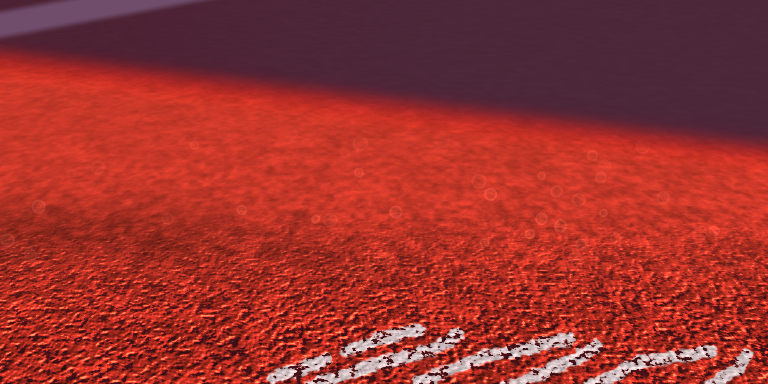
Give the GLSL for this texture, as a Shadertoy shader.

```glsl
float hash(vec2 p) {
    vec3 q = fract(vec3(p.xyx) * 0.1031);
    q += dot(q, q.yzx + 33.33);
    return fract((q.x + q.y) * q.z);
}

float noise(vec2 p) {
    vec2 i = floor(p), f = fract(p);
    f = f * f * (3.0 - 2.0 * f);
    return mix(mix(hash(i), hash(i + vec2(1, 0)), f.x),
               mix(hash(i + vec2(0, 1)), hash(i + vec2(1, 1)), f.x), f.y);
}

float fbm(vec2 p) {
    float sum = 0.0, amp = 0.5;
    for (int i = 0; i < 3; i++) {
        sum += amp * noise(p);
        p = mat2(1.6, 1.2, -1.2, 1.6) * p + 7.3;
        amp *= 0.5;
    }
    return sum / 0.875;
}

float segment(vec2 p, vec2 a, vec2 b) {
    vec2 ap = p - a, ab = b - a;
    return length(ap - ab * clamp(dot(ap, ab) / dot(ab, ab), 0.0, 1.0));
}

// Distance to a bent brush stroke through three points
float stroke(vec2 p, vec2 a, vec2 b, vec2 c) {
    return min(segment(p, a, b), segment(p, b, c));
}

float paintDistance(vec2 p) {
    float d = segment(p, vec2(0.71, 0.015), vec2(0.85, 0.062));
    d = min(d, stroke(p, vec2(0.90, 0.085), vec2(1.03, 0.130), vec2(1.09, 0.138)));
    d = min(d, stroke(p, vec2(1.19, 0.128), vec2(1.14, 0.095), vec2(0.99, 0.055)));
    d = min(d, segment(p, vec2(0.99, 0.055), vec2(0.81, -0.005)));
    d = min(d, stroke(p, vec2(1.09, 0.005), vec2(1.26, 0.070), vec2(1.48, 0.115)));
    d = min(d, stroke(p, vec2(1.555, 0.100), vec2(1.49, 0.060), vec2(1.32, -0.01)));
    d = min(d, stroke(p, vec2(1.53, -0.01), vec2(1.67, 0.058), vec2(1.85, 0.085)));
    return min(d, stroke(p, vec2(1.945, 0.075), vec2(1.92, 0.038), vec2(1.83, -0.015)));
}

// Faint out-of-focus discs with brighter rims
float bokeh(vec2 p) {
    float glow = 0.0;
    vec2 cell = floor(p * 14.0);
    for (int y = -1; y <= 1; y++)
    for (int x = -1; x <= 1; x++) {
        vec2 id = cell + vec2(x, y);
        vec2 center = (id + vec2(hash(id), hash(id + 41.0))) / 14.0;
        float radius = mix(0.009, 0.018, hash(id + 17.0));
        float d = length(p - center) - radius;
        float disc = 0.35 * smoothstep(0.003, -0.003, d) + 0.65 * smoothstep(0.004, 0.0, abs(d));
        glow += disc * smoothstep(0.5, 1.0, hash(id + 83.0));
    }
    return glow;
}

void mainImage(out vec4 fragColor, in vec2 fragCoord) {
    vec2 uv = fragCoord / iResolution.xy;
    vec2 p = vec2(uv.x * 2.0, uv.y);

    // Ground plane in perspective, sharpest near the bottom
    float depth = 1.5 / (1.5 - p.y);
    vec2 ground = vec2((p.x - 1.0) * depth, depth * 2.0);
    float focus = smoothstep(0.50, 0.08, p.y);
    float nearFocus = smoothstep(0.75, 0.20, p.y);

    // Sunlit rubber with a broad dim band on the left
    vec3 lit = mix(vec3(0.67, 0.165, 0.12), vec3(0.79, 0.22, 0.16), smoothstep(0.10, 0.52, p.y));
    float band = exp(-pow((p.y - 0.40 + 0.06 * p.x) / 0.085, 2.0));
    lit *= 1.0 - 0.24 * band * smoothstep(1.5, 0.2, p.x);
    lit *= 0.90 + 0.20 * fbm(ground * vec2(9.0, 14.0));

    // Soft clumps fade into crisp granules
    float clumps = fbm(ground * 34.0) - 0.5;
    lit *= 1.0 + clumps * mix(0.18, 0.75, nearFocus);
    vec2 grainPos = ground * vec2(72.0, 85.0);
    float grain = fbm(grainPos);
    float relief = grain - fbm(grainPos + vec2(0.45, -0.6));
    lit *= 1.0 + focus * relief * 1.6;
    float pits = smoothstep(0.43, 0.27, grain);
    lit = mix(lit, vec3(0.20, 0.055, 0.09), pits * focus * 0.85);
    float glints = smoothstep(0.16, 0.38, relief) * smoothstep(0.48, 0.68, grain);
    lit += vec3(0.42, 0.29, 0.18) * glints * focus;
    float discZone = smoothstep(0.24, 0.38, p.y) * smoothstep(0.72, 0.52, p.y);
    lit += vec3(0.13, 0.10, 0.08) * bokeh(p) * discZone;

    // Worn white paint follows the granules
    float paint = paintDistance(p) + (fbm(ground * 52.0) - 0.5) * 0.018;
    float coverage = smoothstep(0.020, 0.013, paint) * smoothstep(0.30, 0.43, grain);
    vec3 white = vec3(0.86, 0.79, 0.80) * (0.94 + 0.55 * relief);
    lit = mix(lit, white, coverage);

    // Purple shade and the blurred lane stripe within it
    vec3 shade = mix(vec3(0.30, 0.135, 0.20), vec3(0.30, 0.155, 0.225), smoothstep(0.2, 1.2, p.x));
    shade *= 0.95 + 0.10 * fbm(ground * vec2(18.0, 26.0));
    float laneCenter = 0.935 + 0.185 * p.x;
    float lane = smoothstep(0.045, 0.022, abs(p.y - laneCenter));
    shade = mix(shade, vec3(0.46, 0.33, 0.46), lane * 0.85);

    // Diagonal penumbra with a saturated red fringe
    float edge = p.y - (0.855 - 0.122 * p.x);
    float shadow = smoothstep(-0.055, 0.045, edge);
    vec3 color = mix(lit, shade, shadow);
    color += vec3(0.06, -0.035, -0.03) * exp(-pow((edge + 0.01) / 0.04, 2.0));

    fragColor = vec4(clamp(color, 0.0, 1.0), 1.0);
}
```
